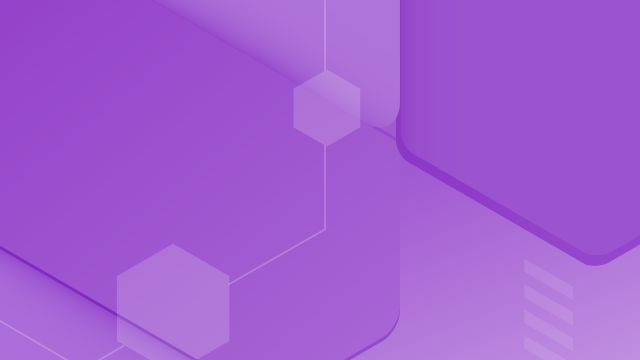
Write a Shadertoy shader that draws this background.

```glsl
// Coverage of a shape from its signed distance, one pixel soft
float fill(float d) {
    return clamp(0.5 - d * iResolution.y, 0.0, 1.0);
}

// Intersection of two half planes with a rounded corner
float roundMax(float a, float b, float r) {
    return min(max(a, b), -r) + length(max(vec2(a, b) + r, 0.0));
}

// Hexagon with its points at top and bottom
float hexagon(vec2 p, float halfWidth) {
    p = abs(p);
    return max(p.x, dot(p, vec2(0.5, 0.866))) - halfWidth;
}

float stroke(vec2 p, vec2 a, vec2 b) {
    vec2 ab = b - a, ap = p - a;
    return length(ap - ab * clamp(dot(ap, ab) / dot(ab, ab), 0.0, 1.0)) - 0.0026;
}

void mainImage(out vec4 fragColor, in vec2 fragCoord) {
    // Height is one unit, y runs down from the top
    vec2 p = vec2(fragCoord.x, iResolution.y - fragCoord.y) / iResolution.y;
    float fallAxis = dot(p, vec2(0.5, -0.866)); // across edges falling to the right
    float riseAxis = dot(p, vec2(0.5, 0.866));  // across edges rising to the right
    vec3 deep = vec3(0.54, 0.21, 0.77);

    // Pale ground
    float glow = clamp((dot(p, vec2(0.35, 0.9)) - 0.83) / 0.69, 0.0, 1.0);
    vec3 col = mix(vec3(0.63, 0.35, 0.82), vec3(0.75, 0.56, 0.88), glow);

    // Slanted stripes
    float row = mod(p.y - 0.577 * (p.x - 1.456) - 0.718, 0.071);
    float stripes = max(abs(row - 0.0185) - 0.0185, abs(p.x - 1.524) - 0.068);
    stripes = max(stripes, 0.718 - p.y + 0.577 * (p.x - 1.456));
    col = mix(col, vec3(1.0), 0.09 * fill(stripes));

    // Lower left ground, shaded by the main panel
    float below = -0.591 - fallAxis;
    vec3 corner = mix(vec3(0.67, 0.43, 0.85), deep, 0.75 * exp(-max(below, 0.0) / 0.045));
    col = mix(col, corner, fill(-below));

    // Main panel with a dark lower rim
    float sides = max(fallAxis - 0.211, below);
    float rim = max(sides - 0.008, roundMax(p.x - 1.111, riseAxis - 1.352, 0.05));
    float panel = max(sides, roundMax(p.x - 1.111, riseAxis - 1.343, 0.05));
    vec3 rimColor = mix(vec3(0.50, 0.17, 0.75), vec3(0.58, 0.29, 0.80), smoothstep(0.5, 1.0, p.x));
    col = mix(col, rimColor, fill(rim));
    vec3 panelColor = mix(vec3(0.58, 0.26, 0.79), vec3(0.65, 0.39, 0.83), dot(p, vec2(0.6, 0.75)) / 1.3);
    col = mix(col, panelColor, fill(panel));

    // Right block: thick edge, then its face
    float block = max(roundMax(1.100 - p.x, 0.177 - fallAxis, 0.035),
                      roundMax(0.175 - fallAxis, riseAxis - 1.477, 0.04));
    vec3 edgeColor = mix(vec3(0.55, 0.22, 0.78), vec3(0.58, 0.28, 0.80), smoothstep(1.1, 1.7, p.x));
    col = mix(col, edgeColor, fill(block));
    float face = max(roundMax(1.113 - p.x, 0.204 - fallAxis, 0.035),
                     roundMax(0.204 - fallAxis, riseAxis - 1.455, 0.04));
    vec3 faceColor = mix(vec3(0.61, 0.325, 0.81), deep, 0.6 * exp(-max(p.x - 1.111, 0.0) / 0.04));
    col = mix(col, faceColor, fill(face));

    // Upper panel, shaded along its slanted edge
    float above = fallAxis - 0.211;
    float upper = roundMax(p.x - 1.111, -above, 0.1);
    vec3 upperColor = mix(vec3(0.685, 0.455, 0.85), vec3(0.59, 0.29, 0.80),
                          exp(-max(above, 0.0) / 0.055) * (1.0 - 0.5 * smoothstep(0.7, 1.1, p.x)));
    col = mix(col, upperColor, fill(upper));

    // Thin connecting lines
    vec2 bend = vec2(0.903, 0.637);
    float lines = min(stroke(p, vec2(0.903, -0.1), vec2(0.903, 0.195)),
                      stroke(p, vec2(0.903, 0.405), bend));
    lines = min(lines, stroke(p, bend, vec2(0.637, 0.789)));
    lines = min(lines, stroke(p, vec2(0.343, 0.961), vec2(0.23, 1.026)));
    lines = min(lines, stroke(p, vec2(-0.05, 0.862), vec2(0.23, 1.026)));
    col = mix(col, vec3(1.0), 0.2 * fill(lines));

    // Translucent hexagons
    float hexes = min(hexagon(p - vec2(0.908, 0.300), 0.0926),
                      hexagon(p - vec2(0.481, 0.857), 0.156));
    col = mix(col, vec3(1.0), 0.17 * fill(hexes));

    fragColor = vec4(col, 1.0);
}
```
